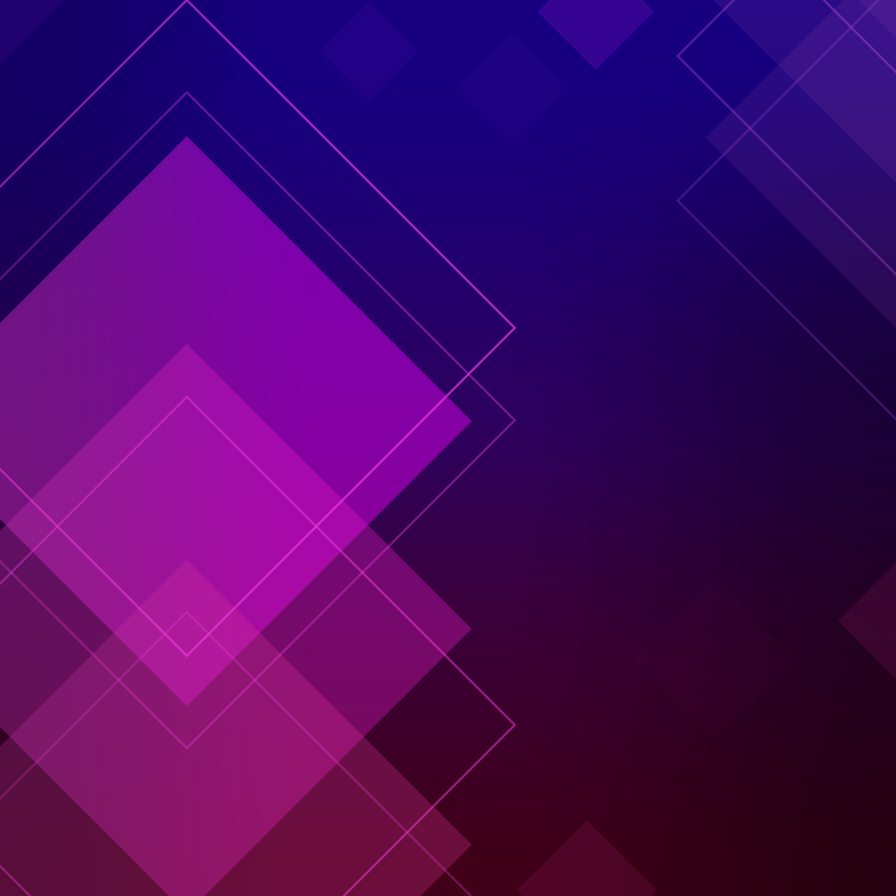
Reproduce this background procedurally as a three.js fragment shader.

```glsl
// Translucent diamonds and thin diamond outlines over a blue to wine-red gradient.
#define FILL_RADIUS 0.318
#define RING_RADIUS 0.366
#define LEFT_X 0.2085
#define RIGHT_FILL_X 1.1055
#define RIGHT_RING_X 1.1224
#define LINE_HALF_WIDTH 0.0011
#define EDGE_SOFTNESS 0.0010

varying vec2 vUv;

const vec3 PINK = vec3(0.95, 0.24, 0.88);
const vec3 LILAC = vec3(0.60, 0.25, 0.78);
const vec3 VIOLET = vec3(0.50, 0.05, 0.75);
const vec3 PLUM = vec3(0.58, 0.10, 0.38);

// Signed distance to a diamond
float diamond(vec2 p, vec2 center, float radius) {
  vec2 q = abs(p - center);
  return (q.x + q.y - radius) * 0.70711;
}

float fillMask(vec2 p, vec2 center, float radius) {
  return 1.0 - smoothstep(-EDGE_SOFTNESS, EDGE_SOFTNESS, diamond(p, center, radius));
}

float ringMask(vec2 p, vec2 center) {
  float d = abs(diamond(p, center, RING_RADIUS)) - LINE_HALF_WIDTH;
  return 1.0 - smoothstep(-EDGE_SOFTNESS, EDGE_SOFTNESS, d);
}

// Vertical gradient with darker sides
vec3 backdrop(vec2 p) {
  vec3 c = mix(vec3(0.25, 0.0, 0.09), vec3(0.23, 0.0, 0.21), smoothstep(0.0, 0.32, p.y));
  c = mix(c, vec3(0.18, 0.0, 0.36), smoothstep(0.25, 0.55, p.y));
  c = mix(c, vec3(0.09, 0.0, 0.50), smoothstep(0.45, 0.95, p.y));
  float rightShade = smoothstep(0.55, 1.0, p.x) * (1.0 - smoothstep(0.55, 1.0, p.y));
  float leftShade = smoothstep(0.35, 0.0, p.x);
  return c * (1.0 - 0.40 * rightShade) * (1.0 - 0.22 * leftShade);
}

// Small scattered diamonds near the borders
vec3 addAccents(vec3 c, vec2 p) {
  c = mix(c, VIOLET, 0.30 * fillMask(p, vec2(0.665, 0.987), 0.065));
  c = mix(c, VIOLET, 0.10 * fillMask(p, vec2(0.4115, 0.943), 0.055));
  c = mix(c, VIOLET, 0.05 * fillMask(p, vec2(0.573, 0.902), 0.063));
  c = mix(c, VIOLET, 0.12 * fillMask(p, vec2(0.0, 1.0), 0.072));
  c = mix(c, PLUM, 0.20 * fillMask(p, vec2(1.013, 0.307), 0.078));
  c = mix(c, PLUM, 0.20 * fillMask(p, vec2(0.655, 0.0065), 0.078));
  return mix(c, PLUM, 0.04 * fillMask(p, vec2(0.797, 0.264), 0.090));
}

// Dim stack in the upper right
vec3 addRightStack(vec3 c, vec2 p) {
  for (int i = 0; i < 3; i++) {
    vec2 center = vec2(RIGHT_FILL_X, 0.8464 + 0.162 * float(i));
    c = mix(c, vec3(0.56, 0.25, 0.65), 0.16 * fillMask(p, center, FILL_RADIUS));
  }
  c = mix(c, LILAC, 0.35 * ringMask(p, vec2(RIGHT_RING_X, 0.776)));
  c = mix(c, LILAC, 0.50 * ringMask(p, vec2(RIGHT_RING_X, 0.9375)));
  return mix(c, LILAC, 0.60 * ringMask(p, vec2(RIGHT_RING_X, 1.163)));
}

// Bright stack on the left, greyer toward the border
vec3 addLeftStack(vec3 c, vec2 p) {
  float haze = smoothstep(0.38, 0.0, p.x);
  for (int i = 0; i < 3; i++) {
    float k = float(i);
    vec2 center = vec2(LEFT_X, 0.530 - 0.2272 * k - 0.0046 * k * k);
    vec3 tint = mix(vec3(0.86, 0.0, 0.92), vec3(0.90, 0.20, 0.62), 0.5 * k);
    tint = mix(tint, vec3(0.72, 0.20, 0.66), 0.75 * haze);
    float alpha = 0.50 - 0.16 * k + 0.022 * k * k;
    c = mix(c, tint, alpha * fillMask(p, center, FILL_RADIUS));
  }
  float glow = mix(1.0, 0.75, haze);
  c = mix(c, PINK, 0.75 * glow * ringMask(p, vec2(LEFT_X, 0.634)));
  c = mix(c, PINK, 0.42 * glow * ringMask(p, vec2(LEFT_X, 0.531)));
  c = mix(c, PINK, 0.55 * glow * ringMask(p, vec2(LEFT_X, 0.191)));
  return mix(c, PINK, 0.32 * glow * ringMask(p, vec2(LEFT_X, -0.049)));
}

void main() {
  vec3 color = backdrop(vUv);
  color = addAccents(color, vUv);
  color = addRightStack(color, vUv);
  color = addLeftStack(color, vUv);
  gl_FragColor = vec4(color, 1.0);
}
```
